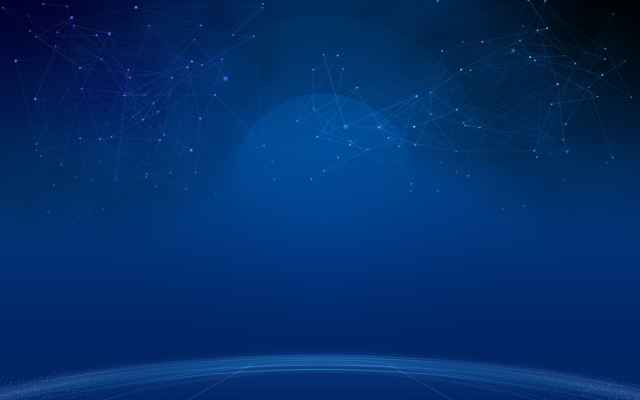
Give the GLSL for this background, as a Shadertoy shader.

```glsl
// Deep blue night sky with a pale disc, a web of linked stars and a glowing horizon.
#define DISC_CENTER vec2(0.808, 0.537)
#define DISC_RADIUS 0.229
#define HALO_RADIUS 0.425
#define STARS_PER_WEB 64
#define LINK_GLOW 0.075
#define STRANDS 18
#define HORIZON_TOP 0.115
#define MID_X 0.8

const vec3 LOW_BLUE = vec3(0.005, 0.140, 0.395);
const vec3 MID_BLUE = vec3(0.006, 0.265, 0.555);
const vec3 NAVY = vec3(0.005, 0.005, 0.20);
const vec3 VIOLET = vec3(0.46, 0.46, 0.92);
const vec3 CYAN = vec3(0.35, 0.68, 0.90);
const vec3 TEAL = vec3(0.16, 0.38, 0.40);
const vec3 RUST = vec3(0.42, 0.24, 0.16);

vec2 hash2(vec2 p) {
    vec3 q = fract(p.xyx * vec3(0.1031, 0.1030, 0.0973));
    q += dot(q, q.yzx + 33.33);
    return fract((q.xx + q.yz) * q.zy);
}

float cornerSlope(vec2 cell, vec2 offset, vec2 f) {
    return dot(hash2(cell + offset) * 2.0 - 1.0, f - offset);
}

float gradientNoise(vec2 p) {
    vec2 i = floor(p), f = fract(p);
    vec2 u = f * f * f * (f * (f * 6.0 - 15.0) + 10.0);
    float a = mix(cornerSlope(i, vec2(0, 0), f), cornerSlope(i, vec2(1, 0), f), u.x);
    float b = mix(cornerSlope(i, vec2(0, 1), f), cornerSlope(i, vec2(1, 1), f), u.x);
    return mix(a, b, u.y);
}

float clouds(vec2 p) {
    return gradientNoise(p) + 0.5 * gradientNoise(p * 2.1 + 7.0) + 0.25 * gradientNoise(p * 4.3 + 3.0);
}

float segmentDistance(vec2 p, vec2 a, vec2 b) {
    vec2 d = b - a;
    return length(p - a - d * clamp(dot(p - a, d) / dot(d, d), 0.0, 1.0));
}

// Soft line or dot that stays visible when thinner than a pixel
float stroke(float dist, float halfWidth, float px) {
    return 1.0 - smoothstep(halfWidth - 0.5 * px, halfWidth + px, dist);
}

vec3 sky(vec2 p) {
    vec3 col = mix(LOW_BLUE, MID_BLUE, smoothstep(0.1, 0.68, p.y));
    float cloud = clouds(p * 4.0);
    float side = smoothstep(0.1, 0.8, abs(p.x - 0.83) + 0.2 * cloud);
    float up = smoothstep(0.4, 1.02, p.y + 0.06 * cloud);
    col *= 1.0 - up * mix(0.38, 0.98, side);
    col *= 1.0 - 0.22 * side * smoothstep(0.3, 0.6, p.y);
    float left = 1.0 - smoothstep(0.2, 0.75, p.x);
    col += NAVY * left * smoothstep(0.5, 0.85, p.y) * (0.8 + 0.6 * cloud);
    return col;
}

// Discs are clear at the top and melt away downwards
float disc(vec2 p, float radius, float px) {
    float fade = smoothstep(-0.3, 0.9, (p.y - DISC_CENTER.y) / radius);
    return stroke(length(p - DISC_CENTER), radius, px) * fade;
}

vec2 starPosition(float i, float web) {
    vec2 h = hash2(vec2(i * 3.7 + 1.0, web * 17.0 + 5.0));
    vec2 leftStar = vec2(0.68 * h.x, 1.0 - 0.54 * pow(h.y, 1.2));
    float x = 0.74 + 0.84 * h.x;
    vec2 rightStar = vec2(x, mix(0.48 + 0.15 * (x - 0.74), 1.0, h.y));
    return mix(leftStar, rightStar, web);
}

vec3 starWeb(vec2 p, float web, float px) {
    float links = 0.0, dots = 0.0;
    for (int n = 0; n < STARS_PER_WEB; n++) {
        float i = float(n);
        vec2 a = starPosition(i, web);
        vec2 h = hash2(vec2(i + 40.0, web + 9.0));
        float size = 0.0014 + 0.0035 * pow(h.x, 10.0);
        dots += stroke(length(p - a), size, px) * (0.25 + 0.65 * h.y);
        for (int k = 1; k <= 3; k++) {
            vec2 b = starPosition(mod(i + float(k * k), float(STARS_PER_WEB)), web);
            float reach = 1.0 - smoothstep(0.05, 0.45, length(b - a));
            links += stroke(segmentDistance(p, a, b), 0.0002, px) * (0.25 + 1.3 * reach);
        }
    }
    float fade = smoothstep(0.42, 0.72, p.y);
    vec3 tint = mix(VIOLET, CYAN, web);
    return tint * (min(dots, 1.0) * (0.25 + 0.6 * fade) + LINK_GLOW * links * fade);
}

// At most one small round spark per grid cell
float sparks(vec2 p, float grid, float size, float rarity, float px) {
    vec2 cell = floor(p * grid);
    vec2 center = (cell + 0.2 + 0.6 * hash2(cell + 11.0)) / grid;
    return stroke(length(p - center), size, px) * step(rarity, hash2(cell + 71.0).x);
}

vec3 horizon(vec2 p, float px) {
    float x = abs(p.x - MID_X);
    float rim = HORIZON_TOP - 0.15 * x * x;
    float core = exp(-5.0 * x * x);
    vec3 glow = TEAL * 0.36 * exp(-pow((p.y - rim + 0.018) / 0.017, 2.0)) * (0.3 + 0.7 * core);
    glow += TEAL * 0.12 * smoothstep(rim + 0.02, rim - 0.03, p.y) * smoothstep(-0.01, 0.07, p.y);
    // Fine strands, broken up by noise along their length
    for (int n = 0; n < STRANDS; n++) {
        vec2 h = hash2(vec2(float(n) + 2.0, 23.0));
        float bend = mix(0.12, 0.42, h.x * h.x);
        float y = HORIZON_TOP - 0.05 * h.y - bend * x * x;
        float dist = abs(p.y - y) / sqrt(1.0 + 4.0 * bend * bend * x * x);
        float broken = 0.6 + 0.8 * gradientNoise(vec2(p.x * 7.0, float(n) * 3.3));
        glow += TEAL * stroke(dist, 0.0006, px) * broken * (0.11 + 0.13 * core);
    }
    // Slanted warm trails and the dust at both sides
    float trail = segmentDistance(vec2(x, p.y), vec2(0.17, 0.09), vec2(0.33, 0.0));
    glow += RUST * 0.28 * stroke(trail, 0.0008, px);
    float edge = smoothstep(0.3, 0.8, x);
    float dust = sparks(p, 62.0, 0.0008, 0.5, px) + sparks(p + 0.37, 95.0, 0.0005, 0.5, px);
    dust *= smoothstep(0.14, 0.03, p.y);
    float haze = exp(-pow((p.y - rim + 0.006) / 0.016, 2.0));
    glow += mix(TEAL, RUST, 0.6) * edge * (0.45 * dust + 0.32 * haze);
    return glow;
}

void mainImage(out vec4 fragColor, in vec2 fragCoord) {
    float px = 1.0 / iResolution.y;
    vec2 p = fragCoord * px;
    p.x *= 1.6 * iResolution.y / iResolution.x;

    vec3 col = sky(p);
    vec2 fromDisc = p - DISC_CENTER;
    col += vec3(0.0, 0.038, 0.065) * disc(p, DISC_RADIUS, px);
    col += vec3(0.0, 0.016, 0.026) * disc(p, HALO_RADIUS, px);
    col += vec3(0.0, 0.035, 0.06) * exp(-12.0 * dot(fromDisc, fromDisc));
    col += starWeb(p, 0.0, px) + starWeb(p, 1.0, px);
    float band = smoothstep(0.38, 0.5, p.y) * smoothstep(0.75, 0.5, p.y);
    col += VIOLET * 0.22 * band * sparks(p, 14.0, 0.0025, 0.75, px);
    col += horizon(p, px);
    fragColor = vec4(clamp(col, 0.0, 1.0), 1.0);
}
```
